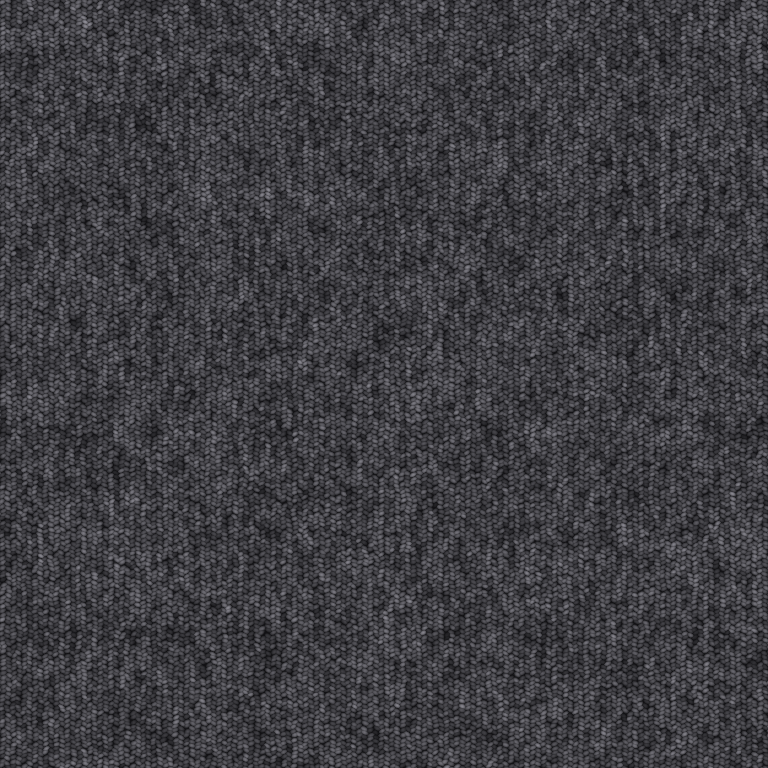
A Shadertoy shader for this texture:

```glsl
// Charcoal loop-pile carpet with staggered tufts and short vertical yarn streaks.

vec2 hash2(vec2 p) {
    vec3 q = fract(p.xyx * vec3(0.1031, 0.1030, 0.0973));
    q += dot(q, q.yzx + 33.33);
    return fract((q.xx + q.yz) * q.zy);
}

float gradientDot(vec2 cell, vec2 offset) {
    float angle = 6.2832 * hash2(cell + 57.0).x;
    return dot(vec2(cos(angle), sin(angle)), offset);
}

float gradientNoise(vec2 p) {
    vec2 i = floor(p), f = fract(p);
    vec2 u = f * f * f * (f * (f * 6.0 - 15.0) + 10.0);
    vec2 e = vec2(1.0, 0.0);
    return mix(mix(gradientDot(i, f), gradientDot(i + e, f - e), u.x),
               mix(gradientDot(i + e.yx, f - e.yx), gradientDot(i + 1.0, f - 1.0), u.x), u.y);
}

// Yarn brightness of one tuft: streaks along the columns plus a random part.
float yarnTone(vec2 tuft, float random) {
    float streak = 0.12 * gradientNoise(tuft * vec2(0.53, 0.13) + 3.7)
                 + 0.09 * gradientNoise(tuft * vec2(0.87, 0.31) + 91.3);
    float patches = 0.045 * gradientNoise(tuft * vec2(0.09, 0.05) + 41.1);
    return 0.265 + streak + patches + 0.13 * (random - 0.5);
}

void mainImage(out vec4 fragColor, in vec2 fragCoord) {
    vec2 uv = fragCoord / min(iResolution.x, iResolution.y);

    // Slightly wandering grid of tufts
    vec2 p = uv * vec2(142.0, 174.0);
    p += 0.35 * vec2(gradientNoise(uv * 31.0), gradientNoise(uv * 37.0 + 19.0));

    // Blend the nearest tufts, the highest one dominating
    float shade = 0.0, total = 0.0;
    for (int x = -1; x <= 1; x++) {
        float column = floor(p.x) + float(x);
        float side = mod(column, 2.0);
        float row = floor(p.y - 0.5 * side);
        for (int y = -1; y <= 1; y++) {
            vec2 tuft = vec2(column, row + float(y));
            vec2 random = hash2(tuft + 11.0);
            vec2 centre = tuft + vec2(0.5, 0.5 + 0.5 * side) + 0.42 * (random - 0.5);
            vec2 q = p - centre;

            // Loops lean alternately left and right
            q.y += (side - 0.5) * 0.7 * q.x;
            float height = 1.0 - dot(q * q, vec2(1.9, 2.5));
            float weight = exp(9.0 * height);
            float tone = yarnTone(tuft, hash2(tuft + 203.0).x);
            shade += weight * tone * (0.34 + 0.96 * max(height, 0.0));
            total += weight;
        }
    }
    float grey = shade / total;

    // Fine fibre grain
    grey += 0.03 * gradientNoise(uv * vec2(330.0, 290.0));

    // Cool tint
    vec3 colour = max(grey, 0.07) * vec3(0.99, 0.98, 1.03) + vec3(0.0, 0.0, 0.006);
    fragColor = vec4(colour, 1.0);
}
```
